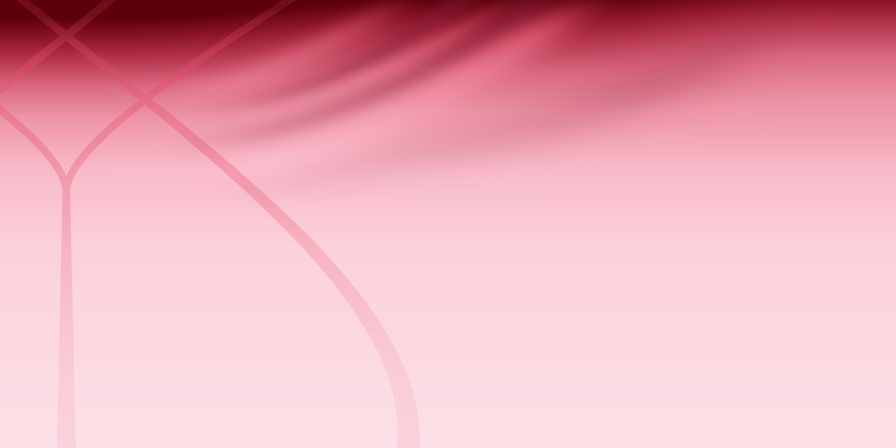
Reproduce this background procedurally as a WebGL 1 fragment shader.

```glsl
precision highp float;
// Crimson satin fading down to pale pink, with slanted parabolic folds of
// light and shade near the top and mirrored translucent ribbons at the left.
// Positions are in canvas heights: x runs rightwards, depth runs downwards.

#define MIRROR_X 0.148      // axis of the ribbon ornament
#define JOIN_DEPTH 0.43     // depth where the branches meet the stem
#define RIBBON_TOP 0.36     // ribbon opacity in the upper part
#define RIBBON_BOTTOM 0.10  // ribbon opacity at the bottom
#define FOLD_LIGHT 0.62
#define FOLD_SHADE 0.40
#define RIBBON_COLOR vec3(0.90, 0.30, 0.43)
#define SHADE_COLOR vec3(0.52, 0.12, 0.22)

uniform vec2 u_resolution;

// Linear blend position of v between a and b
float span(float a, float b, float v) {
  return clamp((v - a) / (b - a), 0.0, 1.0);
}

vec3 satin(float s) {
  vec3 c = mix(vec3(0.36, 0.0, 0.04), vec3(0.55, 0.08, 0.16), span(0.0, 0.045, s));
  c = mix(c, vec3(0.70, 0.20, 0.29), span(0.045, 0.09, s));
  c = mix(c, vec3(0.85, 0.40, 0.49), span(0.09, 0.16, s));
  c = mix(c, vec3(0.93, 0.58, 0.65), span(0.16, 0.25, s));
  c = mix(c, vec3(0.975, 0.73, 0.79), span(0.25, 0.38, s));
  c = mix(c, vec3(0.985, 0.82, 0.86), span(0.38, 0.55, s));
  return mix(c, vec3(0.99, 0.88, 0.905), span(0.55, 1.0, s));
}

// Soft band along a parabola from its apex up to topX on the upper edge
float fold(vec2 p, vec2 apex, float topX, float width) {
  float reach = topX - apex.x;
  float k = apex.y / (reach * reach);
  float dx = p.x - apex.x;
  float slope = 2.0 * k * dx;
  float dist = (p.y - apex.y + k * dx * dx) / sqrt(1.0 + slope * slope);
  return exp(-dist * dist / (width * width)) * smoothstep(0.0, 0.42, dx);
}

// Antialiased ribbon from a horizontal offset and the curve's dx/ddepth
float ribbon(float offset, float slope, float halfWidth) {
  float aa = 0.75 / u_resolution.y;
  float dist = abs(offset) / sqrt(1.0 + slope * slope);
  return 1.0 - smoothstep(halfWidth - aa, halfWidth + aa, dist);
}

// Long arc sweeping away from the mirror axis
float arcRibbon(float u, float d) {
  float curve = -0.098 + d * (1.213 + d * (0.245 - 0.597 * d));
  float slope = 1.213 + d * (0.49 - 1.791 * d);
  return ribbon(u - curve, slope, mix(0.009, 0.026, d * d));
}

// Branches that bend together into a widening vertical stem
float branchRibbon(float u, float d) {
  float t = max(JOIN_DEPTH - d, 0.0);
  float q = t + 0.22;
  float curve = 1.75 * t * t / q;
  float slope = 1.75 * t * (t + 0.44) / (q * q);
  return ribbon(abs(u) - curve, slope, mix(0.0085, 0.021, span(JOIN_DEPTH, 1.0, d)));
}

void main() {
  vec2 p = gl_FragCoord.xy / u_resolution.y;
  p.x *= 2.0 * u_resolution.y / u_resolution.x;
  p.y = 1.0 - p.y;
  float d = p.y;

  // Base gradient, deeper at the left and lighter at the right
  float leftShade = 0.04 * (1.0 - smoothstep(0.3, 0.9, p.x));
  float rightGlow = 0.04 * smoothstep(1.25, 1.8, p.x);
  float tone = d + (rightGlow - leftShade) * (1.0 - smoothstep(0.1, 0.35, d));
  vec3 color = satin(tone);

  // Satin folds
  float shade = fold(p, vec2(0.37, 0.25), 1.03, 0.024)
              + fold(p, vec2(0.30, 0.33), 1.20, 0.028)
              + 0.6 * fold(p, vec2(0.30, 0.42), 1.885, 0.055)
                    * (1.0 - smoothstep(1.4, 1.9, p.x));
  float light = 0.7 * fold(p, vec2(0.20, 0.235), 0.885, 0.030)
              + 0.5 * fold(p, vec2(0.35, 0.27), 1.13, 0.020)
              + fold(p, vec2(0.20, 0.42), 1.30, 0.042);
  vec3 sheen = mix(vec3(0.90, 0.32, 0.43), vec3(1.0, 0.76, 0.82), span(0.0, 0.35, d));
  color = mix(color, SHADE_COLOR, FOLD_SHADE * min(shade, 1.0) * (1.0 - span(0.1, 0.5, d)));
  color = mix(color, sheen, FOLD_LIGHT * min(light, 1.0) * smoothstep(-0.04, 0.1, d));

  // Mirrored ribbons
  float u = p.x - MIRROR_X;
  float cover = max(max(arcRibbon(u, d), arcRibbon(-u, d)), branchRibbon(u, d));
  float opacity = mix(RIBBON_TOP, RIBBON_BOTTOM, smoothstep(0.2, 0.9, d));
  opacity *= mix(0.45, 1.0, smoothstep(0.0, 0.15, d));
  color = mix(color, RIBBON_COLOR, cover * opacity);

  gl_FragColor = vec4(color, 1.0);
}
```
